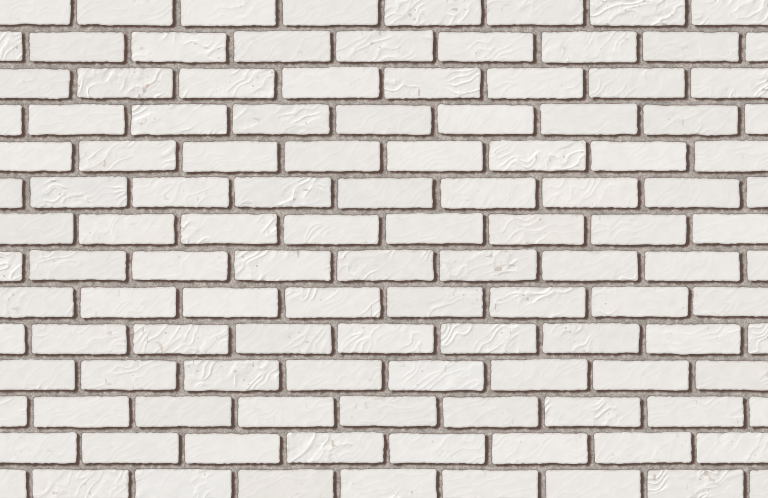
Write a Shadertoy shader that draws this texture.

```glsl
#define GRID vec2(7.5, 13.64)        // bricks across, courses down
#define TOP_OFFSET 0.174             // part of the top course cut off
#define BRICK_ASPECT 2.79            // cell width in course heights
#define BRICK_HALF vec2(1.305, 0.41)
#define BRICK_SHIFT vec2(-0.06, 0.05) // leaves room for the shadow
#define CORNER 0.08
#define EDGE_WEAR 0.05
#define SHADOW_OFFSET vec2(0.085, -0.055)
#define CREASE_DEPTH 0.13
#define PAINT vec3(0.925, 0.915, 0.900)
#define MORTAR vec3(0.67, 0.64, 0.61)
#define SHADOW vec3(0.34, 0.27, 0.24)

float hash(vec2 p) {
    vec3 q = fract(p.xyx * vec3(0.1031, 0.1030, 0.0973));
    q += dot(q, q.yzx + 33.33);
    return fract((q.x + q.y) * q.z);
}

float noise(vec2 p) {
    vec2 i = floor(p), f = fract(p);
    f = f * f * (3.0 - 2.0 * f);
    return mix(mix(hash(i), hash(i + vec2(1, 0)), f.x),
               mix(hash(i + vec2(0, 1)), hash(i + vec2(1, 1)), f.x), f.y);
}

float fbm(vec2 p) {
    float sum = 0.0, amp = 0.5;
    for (int i = 0; i < 4; i++) {
        sum += amp * noise(p);
        p = p * 2.03 + 7.1;
        amp *= 0.5;
    }
    return sum;
}

mat2 rotation(float a) {
    return mat2(cos(a), -sin(a), sin(a), cos(a));
}

// Signed distance to a worn, rounded brick; seed decorrelates the wear
float brickDistance(vec2 p, vec2 halfSize, vec2 seed) {
    vec2 d = abs(p) - halfSize + CORNER;
    float box = length(max(d, 0.0)) + min(max(d.x, d.y), 0.0) - CORNER;
    float wear = 0.6 * noise(p * 2.5 + seed) + 0.4 * noise(p * 11.0 + seed);
    return box + EDGE_WEAR * (wear - 0.5);
}

// Height of the slanted trowel creases in the paint
float creaseHeight(vec2 p, float angle, vec2 seed) {
    vec2 q = rotation(angle) * p;
    q += 0.25 * vec2(noise(p * 3.0 + seed), noise(p * 3.0 - seed));
    float ridge = 1.0 - abs(2.0 * noise(q * vec2(1.8, 6.5) + seed) - 1.0);
    return ridge * ridge * ridge + 0.35 * noise(p * 14.0 + seed);
}

void mainImage(out vec4 fragColor, in vec2 fragCoord) {
    vec2 uv = fragCoord / iResolution.xy;
    float pixel = GRID.y / iResolution.y;

    // Running bond, with a small drift from course to course
    float down = (1.0 - uv.y) * GRID.y + TOP_OFFSET;
    float row = floor(down);
    float phase = 0.74 - 0.48 * mod(row, 2.0) + 0.004 * row
                + 0.02 * (hash(vec2(row, 91.0)) - 0.5);
    float along = uv.x * GRID.x - phase;
    vec2 id = vec2(floor(along), row) + 20.0;
    vec2 seed = id * 17.3;
    vec2 wall = vec2(uv.x * GRID.x * BRICK_ASPECT, uv.y * GRID.y);

    // Each brick has its own place, size and tilt
    vec2 jitter = vec2(hash(id + 3.7), hash(id + 41.2)) - 0.5;
    vec2 p = vec2((fract(along) - 0.5) * BRICK_ASPECT, 0.5 - fract(down));
    p = rotation(0.016 * jitter.x) * (p - BRICK_SHIFT - 0.03 * jitter);
    vec2 halfSize = BRICK_HALF + vec2(0.03, 0.025) * jitter.yx;
    float edge = brickDistance(p, halfSize, seed);
    float shadowEdge = brickDistance(p - SHADOW_OFFSET, halfSize, seed);

    // Sandy mortar, darkened beside and below the brick
    float grain = fbm(wall * 9.0);
    vec3 color = MORTAR * (0.82 + 0.38 * grain);
    color *= 0.93 + 0.14 * hash(floor(wall * 26.0));
    float shade = 1.0 - smoothstep(-0.035, 0.045, shadowEdge + 0.04 * (grain - 0.5));
    float contact = 1.0 - smoothstep(0.0, 0.05, edge);
    color = mix(color, SHADOW, max(0.92 * shade, 0.35 * contact));

    // Painted face: tint, creases lit from the upper left, fine grain
    float rough = hash(id + 77.7);
    float angle = mix(0.25, 0.95, hash(id + 12.3));
    float relief = creaseHeight(p, angle, seed)
                 - creaseHeight(p + vec2(-0.035, 0.04), angle, seed);
    float patches = smoothstep(0.35, 0.65, noise(p * 1.6 + seed + 5.0));
    vec3 face = PAINT + vec3(0.0, -0.008, -0.014) * hash(id + 58.1);
    face += 0.022 * (hash(id + 29.4) - 0.5) + 0.035 * (fbm(p * 5.0 + seed) - 0.5);
    face += CREASE_DEPTH * relief * (0.15 + rough * rough * patches);

    // Sparse pits where the clay shows through
    float pit = smoothstep(0.87, 0.95, noise(p * 8.0 + seed + 9.0)) * patches * rough;
    face = mix(face, vec3(0.70, 0.62, 0.55), 0.5 * pit);

    // Soft rounding at the rim
    face -= 0.10 * smoothstep(-0.07, 0.0, edge) * smoothstep(-0.09, 0.04, -shadowEdge);
    face -= 0.05 * smoothstep(-0.035, 0.0, edge);

    float cover = 1.0 - smoothstep(-0.6 * pixel, 0.6 * pixel, edge);
    fragColor = vec4(clamp(mix(color, face, cover), 0.0, 1.0), 1.0);
}
```
